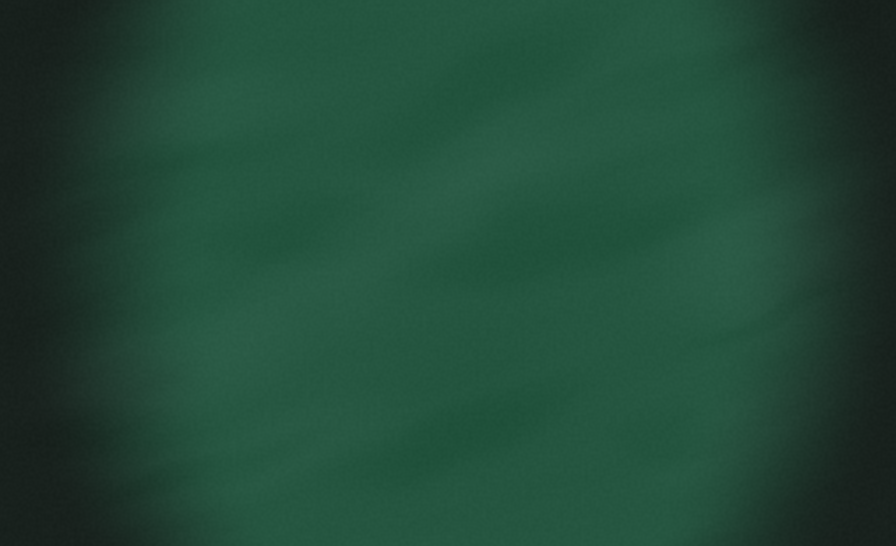
A Shadertoy shader for this texture:

```glsl
// Draws a dusty green chalkboard with slanted wipe marks, fine grain and dark sides.

const vec3 BOARD_GREEN = vec3(0.145, 0.337, 0.252);
const vec3 SHADE_COLOR = vec3(0.093, 0.128, 0.112);
const vec3 CHALK_TINT = vec3(0.026, 0.024, 0.027);

vec2 hashGradient(vec2 cell) {
    vec3 h = fract(cell.xyx * vec3(0.1031, 0.1030, 0.0973));
    h += dot(h, h.yzx + 33.33);
    float turn = 6.2832 * fract((h.x + h.y) * h.z);
    return vec2(cos(turn), sin(turn));
}

float gradientNoise(vec2 p) {
    vec2 cell = floor(p);
    vec2 f = fract(p);
    vec2 w = f * f * f * (f * (f * 6.0 - 15.0) + 10.0);
    vec2 e = vec2(0.0, 1.0);
    float a = dot(hashGradient(cell), f);
    float b = dot(hashGradient(cell + e.yx), f - e.yx);
    float c = dot(hashGradient(cell + e.xy), f - e.xy);
    float d = dot(hashGradient(cell + e.yy), f - e.yy);
    return mix(mix(a, b, w.x), mix(c, d, w.x), w.y);
}

vec2 rotate(vec2 p, float angle) {
    float c = cos(angle), s = sin(angle);
    return vec2(c * p.x + s * p.y, c * p.y - s * p.x);
}

// Soft elliptical stroke, 1 in the core and 0 outside
float smudge(vec2 p, vec2 center, vec2 halfSize, float angle) {
    vec2 q = rotate(p - center, angle) / halfSize;
    return 1.0 - smoothstep(0.35, 1.35, length(q));
}

// Layers of noise stretched along the wiping direction
float wipeStreaks(vec2 p, float angle) {
    vec2 q = rotate(p, angle) * vec2(1.7, 7.0);
    float sum = 0.0;
    float weight = 0.6;
    for (int i = 0; i < 4; i++) {
        sum += weight * gradientNoise(q);
        q = rotate(q, 0.04) * 2.0 + 7.3;
        weight *= 0.5;
    }
    return sum;
}

float paleMarks(vec2 p) {
    float m = 0.8 * smudge(p, vec2(0.70, 0.55), vec2(0.36, 0.09), 0.62);
    m += 0.7 * smudge(p, vec2(0.35, 0.80), vec2(0.24, 0.08), 0.15);
    m += 0.9 * smudge(p, vec2(0.30, 0.32), vec2(0.26, 0.09), 0.20);
    m += 0.9 * smudge(p, vec2(1.42, 0.53), vec2(0.22, 0.13), 0.30);
    m += 0.4 * smudge(p, vec2(1.20, 0.91), vec2(0.20, 0.06), 0.40);
    m += 0.6 * smudge(p, vec2(0.55, 0.19), vec2(0.20, 0.06), 0.30);
    m += 0.6 * smudge(p, vec2(1.40, 0.23), vec2(0.25, 0.07), 0.50);
    m += 0.5 * smudge(p, vec2(1.07, 0.73), vec2(0.25, 0.05), 0.30);
    return m;
}

float cleanMarks(vec2 p) {
    float m = 1.0 * smudge(p, vec2(1.03, 0.56), vec2(0.30, 0.07), 0.23);
    m += 0.8 * smudge(p, vec2(0.88, 0.84), vec2(0.28, 0.07), 0.50);
    m += 0.8 * smudge(p, vec2(0.55, 0.58), vec2(0.19, 0.06), 0.15);
    m += 0.8 * smudge(p, vec2(0.83, 0.20), vec2(0.23, 0.06), 0.35);
    m += 0.6 * smudge(p, vec2(1.22, 0.20), vec2(0.11, 0.05), 0.10);
    m += 0.5 * smudge(p, vec2(0.28, 0.70), vec2(0.22, 0.03), 0.20);
    m += 0.6 * smudge(p, vec2(0.22, 0.21), vec2(0.17, 0.05), 0.05);
    m += 0.7 * smudge(p, vec2(0.36, 0.13), vec2(0.22, 0.03), 0.25);
    m += 0.7 * smudge(p, vec2(1.43, 0.43), vec2(0.20, 0.02), 0.40);
    m += 0.4 * smudge(p, vec2(1.18, 0.87), vec2(0.14, 0.02), 0.40);
    return m;
}

// Darkness of the sides, reaching further inward at the corners
float sideShade(vec2 uv, float waviness) {
    vec2 d = abs(uv - vec2(0.515, 0.54)) * 2.0;
    float reach = d.x + 0.14 * d.y * d.y + waviness;
    return smoothstep(0.56, 1.02, reach);
}

void mainImage(out vec4 fragColor, in vec2 fragCoord) {
    vec2 uv = fragCoord / iResolution.xy;
    vec2 p = fragCoord / iResolution.y;

    // Chalk dust and wiped areas, with slightly ragged outlines
    float streaks = wipeStreaks(p, 0.36);
    vec2 ragged = p + 0.035 * vec2(streaks, gradientNoise(p * 6.0));
    float dust = paleMarks(ragged) - cleanMarks(ragged) + 0.9 * streaks;

    // Board, shaded sides, then dust that also shows through the shade
    float shade = sideShade(uv, -0.06 * streaks);
    vec3 color = mix(BOARD_GREEN, SHADE_COLOR, shade);
    color += CHALK_TINT * dust * mix(0.75, 0.45, shade);

    // Fine surface grain
    float grain = gradientNoise(p * 155.0) + 0.5 * gradientNoise(p * 83.0 + 19.0);
    color += 0.014 * grain;

    fragColor = vec4(clamp(color, 0.0, 1.0), 1.0);
}
```
